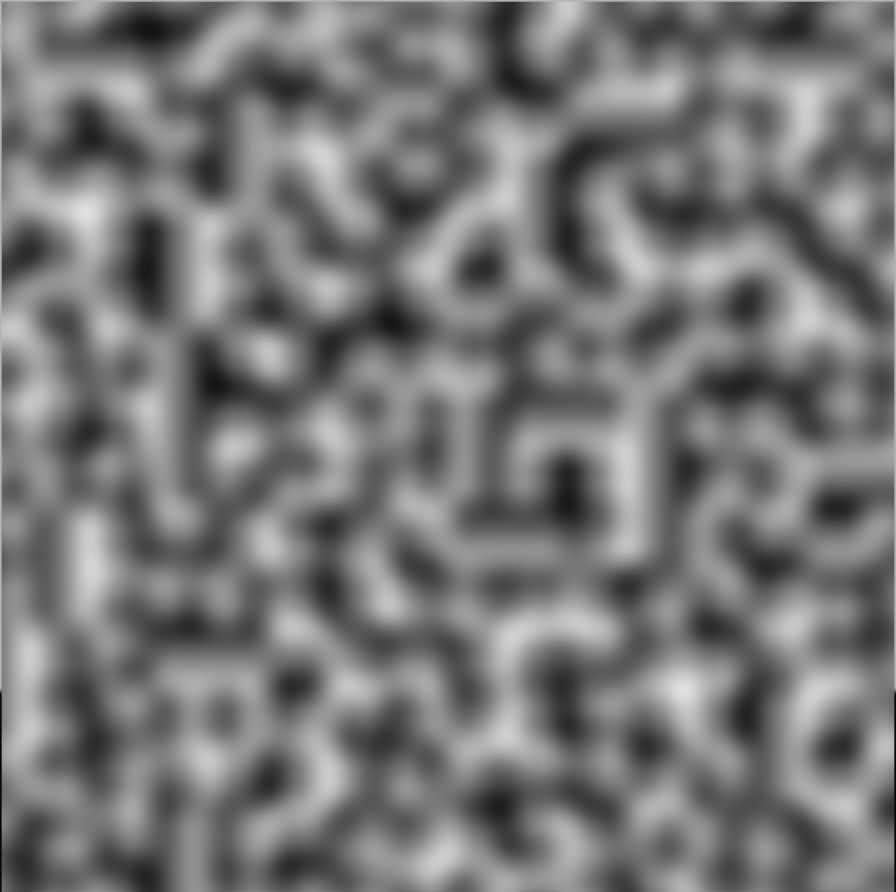
A Shadertoy shader for this texture:

```glsl
// Smooth grey clouds: a single octave of gradient noise on a square lattice,
// fifteen cells across. Gradients take eight compass directions, which gives
// straight and diagonal streaks between the round spots. A hairline frames it.

// Integer hash of a lattice point
uint hashCell(ivec2 cell) {
    uint h = uint(cell.x) * 1597334677u ^ uint(cell.y) * 3812015801u;
    h = (h ^ (h >> 16)) * 2146121005u;
    h = (h ^ (h >> 15)) * 2221713035u;
    return h ^ (h >> 16);
}

// Unit gradient in one of eight directions
vec2 compassGradient(ivec2 cell) {
    float angle = float(hashCell(cell) >> 29) * 0.78539816;
    return vec2(cos(angle), sin(angle));
}

// Height contributed by one corner of the cell
float cornerSlope(ivec2 cell, vec2 local, ivec2 corner) {
    return dot(compassGradient(cell + corner), local - vec2(corner));
}

float gradientNoise(vec2 p) {
    ivec2 cell = ivec2(floor(p));
    vec2 f = fract(p);
    vec2 fade = f * f * f * (f * (f * 6.0 - 15.0) + 10.0);
    float nearRow = mix(cornerSlope(cell, f, ivec2(0, 0)),
                        cornerSlope(cell, f, ivec2(1, 0)), fade.x);
    float farRow = mix(cornerSlope(cell, f, ivec2(0, 1)),
                       cornerSlope(cell, f, ivec2(1, 1)), fade.x);
    return mix(nearRow, farRow, fade.y);
}

void mainImage(out vec4 fragColor, in vec2 fragCoord) {
    // Canvas units: width is 1, y runs down from the top edge
    vec2 uv = vec2(fragCoord.x, iResolution.y - fragCoord.y) / iResolution.x;
    float height = iResolution.y / iResolution.x;
    float pixel = 1.0 / iResolution.x;

    // Clouds
    float grey = 0.467 + 0.66 * gradientNoise(uv * 15.0);
    vec3 color = vec3(clamp(grey, 0.08, 0.96));

    // Hairline along the top and sides, pale above and black low down
    float edge = min(uv.y, min(uv.x, 1.0 - uv.x));
    float line = 1.0 - smoothstep(-0.5 * pixel, 0.5 * pixel, edge - 0.0018);
    float low = smoothstep(0.77, 0.78, uv.y / height);
    color = mix(color, vec3(mix(0.7, 0.03, low)), line);

    fragColor = vec4(color, 1.0);
}
```
